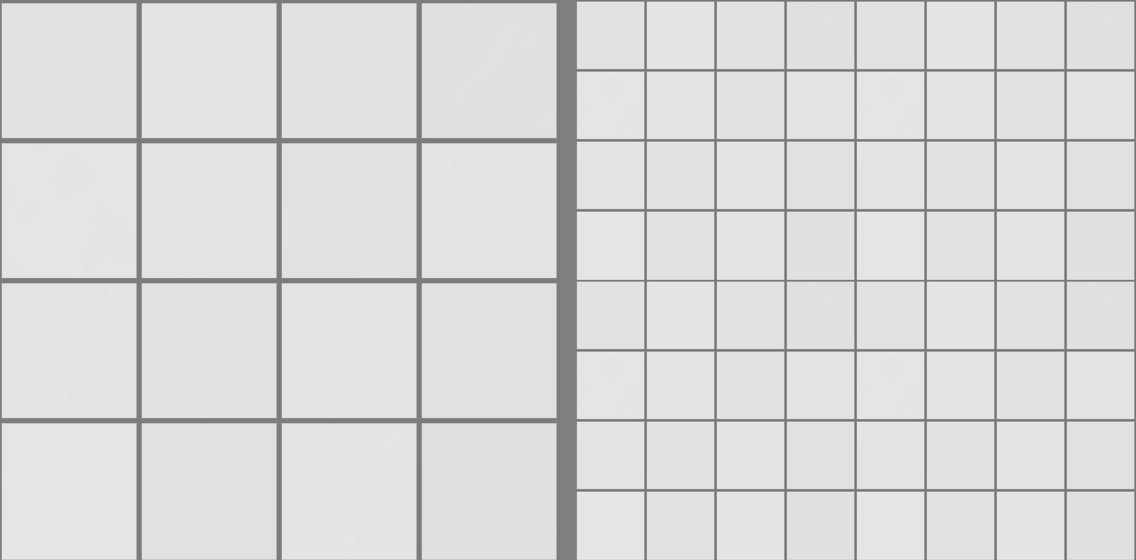
Left, the tile; right, the same tile 2 across and 2 down.
Give the GLSL for this texture, as a WebGL 2 fragment shader.

```glsl
#version 300 es
precision highp float;
// Square pale grey tiles, four by four, with narrow dark grey grout.

uniform vec2 u_resolution;
out vec4 outColor;

const float TILES = 4.0;                        // repeats across and down
const float GROUT_WIDTH = 0.0375;               // in tile widths
const float EDGE_SOFTNESS = 0.0055;             // half blur of the edge, in tile widths
const vec2 GROUT_SHIFT = vec2(-0.006, -0.005);  // grid offset, in tile widths
const float BOTTOM_TRIM = 0.012;                // thins the line along the bottom edge
const vec3 TILE_COLOR = vec3(0.889);
const vec3 GROUT_COLOR = vec3(0.487);
const float TINT_RANGE = 0.024;                 // brightness spread between tiles
const float MOTTLE = 0.001;                     // faint cloudiness within a tile
const float TAU = 6.2831853;

float hash(vec2 p) {
    vec3 q = fract(p.xyx * vec3(0.1031, 0.1030, 0.0973));
    q += dot(q, q.yzx + 33.33);
    return fract((q.x + q.y) * q.z);
}

// Layered sines with whole frequencies, so they wrap at the canvas edges.
float clouds(vec2 uv) {
    vec2 a = TAU * uv;
    float n = sin(5.0 * a.x + 2.0 * sin(3.0 * a.y));
    n += sin(7.0 * a.y + 2.0 * sin(4.0 * a.x));
    n += 0.5 * sin(17.0 * a.x - 13.0 * a.y + sin(11.0 * a.y));
    return n / 2.5;
}

void main() {
    vec2 uv = gl_FragCoord.xy / u_resolution;
    vec2 grid = uv * TILES - GROUT_SHIFT;
    vec2 tileId = mod(floor(grid), TILES);

    // Distance to the nearest grout centre line
    vec2 toLine = 0.5 - abs(fract(grid) - 0.5);
    toLine.y += BOTTOM_TRIM * step(uv.y, 0.5 / TILES);
    float lineDistance = min(toLine.x, toLine.y);

    // Tile face with its own tint
    float tint = TINT_RANGE * (hash(tileId + 1.0) - 0.5);
    vec3 face = TILE_COLOR + tint + MOTTLE * clouds(uv);

    // Grout with smooth edges at any canvas size
    float pixel = TILES / min(u_resolution.x, u_resolution.y);
    float blur = max(EDGE_SOFTNESS, 0.5 * pixel);
    float halfWidth = 0.5 * GROUT_WIDTH;
    float tileMask = smoothstep(halfWidth - blur, halfWidth + blur, lineDistance);

    outColor = vec4(mix(GROUT_COLOR, face, tileMask), 1.0);
}
```
